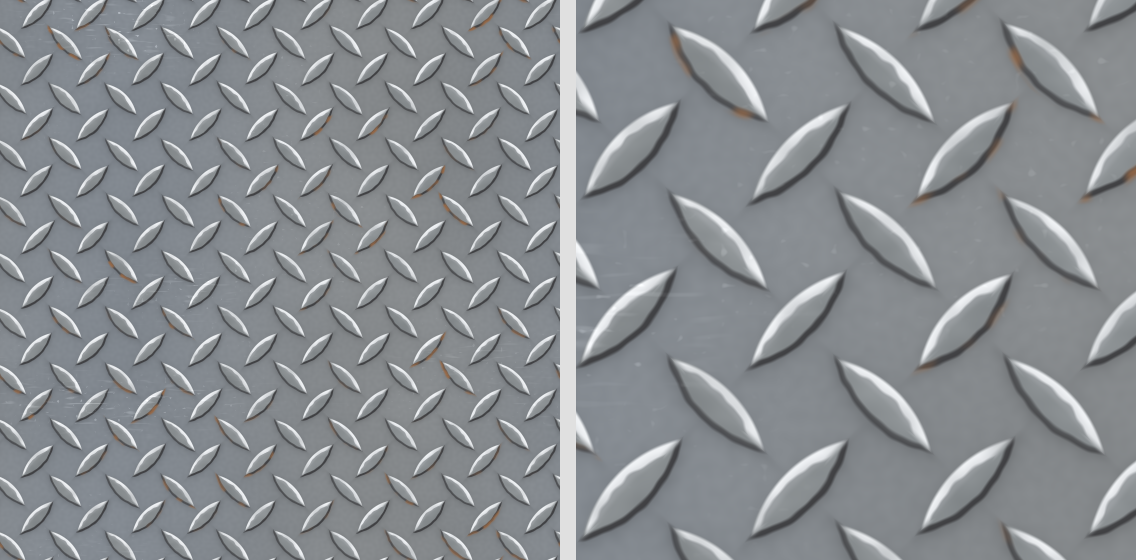
Left: the whole. Right: its middle third, enlarged.
Give the GLSL for this texture, as a Shadertoy shader.

```glsl
// Worn steel tread plate: slanted raised lozenges, alternating direction, with scuffs and rust
const float REPEATS = 10.0;
const float PI = 3.14159;
const vec3 STEEL = vec3(0.52, 0.54, 0.56);
const vec3 FACE = vec3(0.54, 0.56, 0.57);
const vec3 SHADOW = vec3(0.22, 0.22, 0.23);
const vec3 GLINT = vec3(0.94, 0.95, 0.96);
const vec3 RUST = vec3(0.62, 0.42, 0.27);

float hash(vec2 p) {
    vec3 q = fract(p.xyx * vec3(0.1031, 0.1030, 0.0973));
    q += dot(q, q.yzx + 33.33);
    return fract((q.x + q.y) * q.z);
}

vec2 wrapCell(vec2 cell, vec2 period) {
    return floor(mod(cell + 0.5, period));
}

float cornerSlope(vec2 cell, vec2 offset, vec2 period) {
    float angle = 2.0 * PI * hash(wrapCell(cell, period) + 7.0);
    return dot(vec2(cos(angle), sin(angle)), offset);
}

// Gradient noise over the unit tile, wrapping after a whole number of cells
float noise(vec2 uv, vec2 period) {
    vec2 p = uv * period, i = floor(p), f = fract(p);
    vec2 w = f * f * f * (f * (f * 6.0 - 15.0) + 10.0), e = vec2(1, 0);
    float low = mix(cornerSlope(i, f, period), cornerSlope(i + e, f - e, period), w.x);
    float high = mix(cornerSlope(i + e.yx, f - e.yx, period),
                     cornerSlope(i + 1.0, f - 1.0, period), w.x);
    return mix(low, high, w.y);
}

// Soft periodic patch around a centre
float patchAt(vec2 uv, vec2 centre, vec2 sharpness) {
    vec2 s = sin(PI * (uv - centre));
    return exp(-dot(s * s, sharpness));
}

float band(float d, float centre, float halfWidth, float soft) {
    return 1.0 - smoothstep(halfWidth - soft, halfWidth + soft, abs(d - centre));
}

// Distance to a pointed lens made of two arcs
float lens(vec2 p, float halfLength, float halfWidth) {
    float r = (halfLength * halfLength + halfWidth * halfWidth) / (2.0 * halfWidth);
    return length(vec2(p.x, abs(p.y) + r - halfWidth)) - r;
}

// One lattice of lozenges, lit from above; slant is +1 rising or -1 falling
vec3 addLozenges(vec3 col, vec2 uv, vec2 centre, float slant, float wear, float pixel) {
    vec2 q = uv * REPEATS - centre + 0.5;
    vec2 id = wrapCell(floor(q), vec2(REPEATS)) + 20.0 * (slant + 2.0);
    vec2 local = fract(q) - 0.5;
    local += 0.035 * (vec2(hash(id), hash(id + 5.3)) - 0.5);
    vec2 p = vec2(local.x + slant * local.y, local.y - slant * local.x) * 0.7071;

    float ragged = noise(uv, vec2(90.0));
    float d = lens(p, 0.375 + 0.025 * hash(id + 2.7), 0.102 + 0.014 * hash(id + 9.1));
    d += ragged * 0.012;
    float soft = max(pixel * 0.7, 0.012);
    float upper = smoothstep(-0.02, 0.03, p.y);
    float lower = 1.0 - smoothstep(-0.03, 0.02, p.y);
    float inside = 1.0 - smoothstep(-soft, soft, d);

    // Contact shade around the rim, then the raised face
    float reach = exp(-max(d, 0.0) * 22.0);
    col *= 1.0 - reach * (0.16 * lower + 0.05);
    vec3 face = FACE + 0.25 * p.y + 0.035 * (hash(id + 4.4) - 0.5)
              + 0.03 * noise(uv, vec2(60.0, 80.0));
    col = mix(col, face, inside);

    // Dark lower edge and rust gathering along it
    float dark = lower * band(d, 0.002, 0.018, soft);
    col = mix(col, SHADOW, dark * (0.74 + 0.12 * slant));
    float rusty = smoothstep(0.62, 1.0, hash(id + 3.9) + 0.35 * wear);
    float rustSpots = smoothstep(-0.15, 0.3, noise(uv, vec2(50.0)));
    col = mix(col, RUST, rusty * rustSpots * lower * band(d, 0.012, 0.026, 0.022) * 0.85);

    // Bright upper edge, broader toward the right tip
    float width = 0.025 + 0.022 * p.x + 0.012 * ragged;
    float strength = 0.82 + 0.25 * hash(id + 6.2) + 0.5 * noise(uv, vec2(40.0));
    float glint = upper * band(d, -0.024, width, soft);
    col = mix(col, GLINT, glint * clamp(strength, 0.45, 1.0));
    return mix(col, vec3(0.72, 0.73, 0.75), 0.28 * upper * band(d, -0.055, 0.025, 0.025));
}

void mainImage(out vec4 fragColor, in vec2 fragCoord) {
    vec2 uv = fragCoord / iResolution.xy;
    float pixel = REPEATS / min(iResolution.x, iResolution.y);

    // Broad patina and the worn areas
    float cloud = noise(uv, vec2(3.0)) + 0.5 * noise(uv, vec2(7.0, 9.0));
    float cool = cos(2.0 * PI * (uv.x - 0.2));
    float wear = patchAt(uv, vec2(0.18, 0.28), vec2(3.0, 60.0))
               + 0.6 * patchAt(uv, vec2(0.2, 0.95), vec2(5.0, 30.0))
               + 0.5 * patchAt(uv, vec2(0.3, 0.48), vec2(8.0, 50.0))
               + 0.4 * patchAt(uv, vec2(0.85, 0.36), vec2(8.0, 120.0));
    wear = clamp(wear * (1.0 + cloud), 0.0, 1.0);
    vec3 col = STEEL + 0.035 * cloud + cool * vec3(-0.009, -0.003, 0.007);
    col += 0.014 * noise(uv, vec2(130.0)) + 0.02 * wear * noise(uv, vec2(30.0, 110.0));

    col = addLozenges(col, uv, vec2(0.65, 0.766), 1.0, wear, pixel);
    col = addLozenges(col, uv, vec2(0.17, 0.25), -1.0, wear, pixel);

    // Horizontal scuffs and small bright specks
    float streak = smoothstep(0.22, 0.55, noise(uv, vec2(28.0, 170.0)));
    float speck = smoothstep(0.38, 0.6, noise(uv, vec2(120.0, 150.0)));
    col += wear * (0.13 * streak + 0.2 * speck) + 0.05 * speck * smoothstep(0.1, 0.4, cloud);
    fragColor = vec4(clamp(col, 0.0, 1.0), 1.0);
}
```
